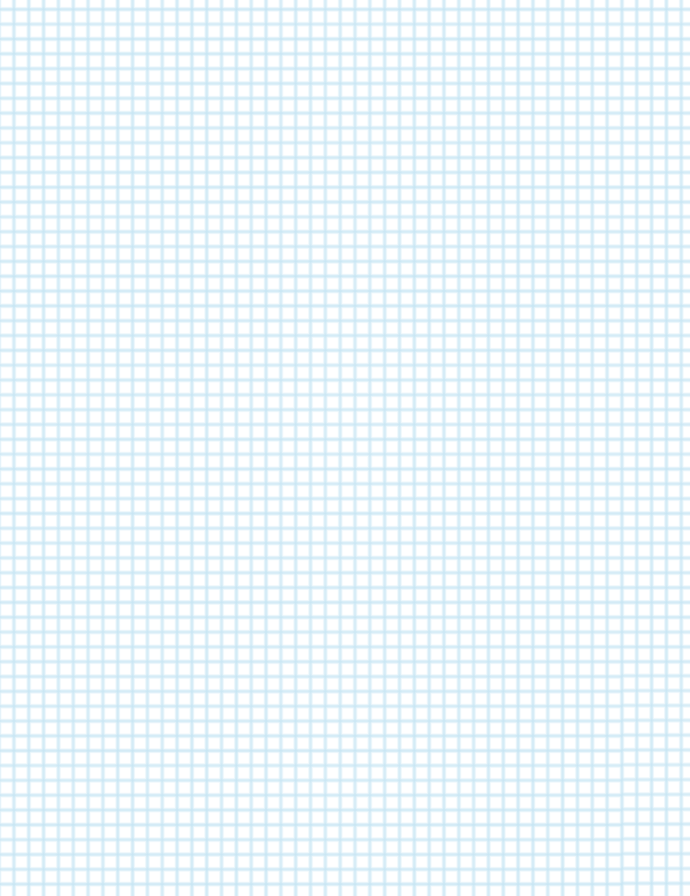
This pattern is drawn by a Shadertoy shader. Its source:

```glsl
float hash(float n) {
    return fract(sin(n * 12.9898) * 43758.5453);
}

// Ink coverage of evenly spaced soft lines; x counts cells, pixel is one pixel in cells
float ruledLines(float x, float pixel, float seed) {
    float index = floor(x + 0.5);
    float dist = abs(x - index);
    float soft = max(0.1, 0.85 * pixel);
    float line = 1.0 - smoothstep(0.115 - soft, 0.115 + soft, dist);
    return line * mix(0.94, 1.04, hash(index + seed));
}

void mainImage(out vec4 fragColor, in vec2 fragCoord) {
    vec2 uv = fragCoord / iResolution.xy;
    vec2 cells = vec2(46.53, 60.43);
    vec2 pixel = cells / iResolution.xy;
    vec2 grid = uv * cells - vec2(0.94, 0.80);

    // Slightly displaced, paler printing in the lower right corner
    float corner = step(0.902, uv.x) * step(uv.y, 0.25);
    grid.y -= 0.05 * corner;

    float vertical = ruledLines(grid.x, pixel.x, 3.0);
    float horizontal = ruledLines(grid.y, pixel.y, 71.0);
    horizontal *= 1.0 - 0.05 * corner;

    // Lines merge with only a little extra ink where they cross
    float ink = max(vertical, horizontal) + 0.25 * min(vertical, horizontal);
    vec3 color = 1.0 - vec3(0.165, 0.075, 0.033) * ink;
    fragColor = vec4(color, 1.0);
}
```
